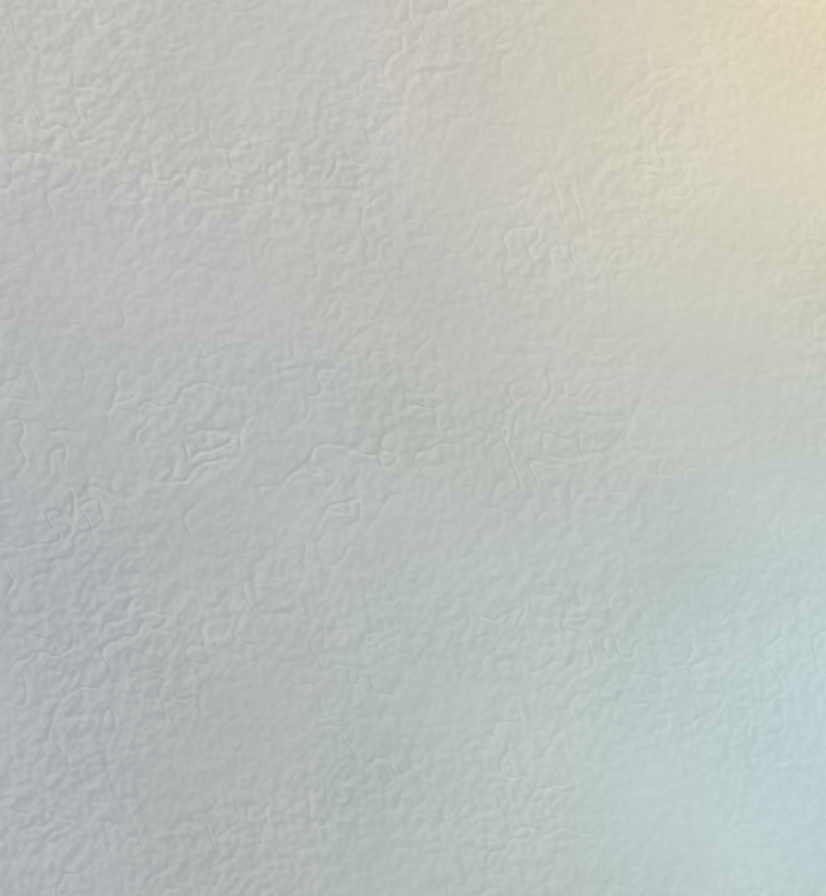
Write a Shadertoy shader that draws this texture.

```glsl
const vec3 SLATE = vec3(0.684, 0.704, 0.710);
const vec3 SAGE = vec3(0.704, 0.737, 0.716);
const vec3 PALE = vec3(0.750, 0.748, 0.738);
const vec3 CREAM = vec3(0.880, 0.848, 0.735);
const vec3 ICE = vec3(0.760, 0.828, 0.838);
const mat2 TILT = mat2(0.82, 0.57, -0.57, 0.82);

vec2 hashGradient(vec2 cell) {
    vec3 q = fract(vec3(cell.xyx) * vec3(0.1031, 0.1030, 0.0973));
    q += dot(q, q.yzx + 33.33);
    float angle = 6.2832 * fract((q.x + q.y) * q.z);
    return vec2(cos(angle), sin(angle));
}

float gradientNoise(vec2 p) {
    vec2 i = floor(p), f = fract(p);
    vec2 u = f * f * f * (f * (f * 6.0 - 15.0) + 10.0);
    float a = dot(hashGradient(i), f);
    float b = dot(hashGradient(i + vec2(1, 0)), f - vec2(1, 0));
    float c = dot(hashGradient(i + vec2(0, 1)), f - vec2(0, 1));
    float d = dot(hashGradient(i + vec2(1, 1)), f - vec2(1, 1));
    return mix(mix(a, b, u.x), mix(c, d, u.x), u.y);
}

float glow(vec2 p, vec2 center, float falloff) {
    vec2 d = p - center;
    return exp(-falloff * dot(d, d));
}

// Thin raised line along the zero crossings of warped noise
float vein(vec2 p, float scale, float width) {
    vec2 warp = vec2(gradientNoise(p * 34.0), gradientNoise(p * 34.0 + 19.7));
    float n = gradientNoise(p * scale + warp * 0.6);
    return 1.0 - smoothstep(0.0, width * scale, abs(n));
}

// Plaster height: fine tilted grains plus patches of broken veins
float plaster(vec2 p, float roughness, float veining) {
    vec2 t = TILT * p;
    float grain = 0.8 * gradientNoise(t * vec2(54.0, 66.0));
    grain += 0.55 * gradientNoise(t.yx * 118.0 + 7.3);
    float broken = smoothstep(-0.15, 0.2, gradientNoise(p * 9.0 + 41.0));
    float lines = vein(p, 14.0, 0.0065) * broken;
    float crumbs = vein(t + 3.1, 30.0, 0.005)
                 * smoothstep(-0.1, 0.25, gradientNoise(p * 17.0 + 5.0));
    return grain * roughness + (lines + 0.75 * crumbs) * veining;
}

// Broad wall tint lit by a warm corner and a cool corner
vec3 wallTint(vec2 uv) {
    vec3 tint = mix(SLATE, SAGE, smoothstep(0.0, 0.65, uv.x));
    tint = mix(tint, PALE, smoothstep(0.35, 0.95, uv.y));
    float middle = glow(uv * vec2(1.0, 1.3), vec2(0.68, 0.78), 14.0);
    tint = mix(tint, PALE, 0.45 * middle);
    tint = mix(tint, CREAM, glow(uv, vec2(1.08, 1.06), 4.7));
    return mix(tint, ICE, glow(uv, vec2(1.05, 0.14), 8.0));
}

void mainImage(out vec4 fragColor, in vec2 fragCoord) {
    vec2 uv = fragCoord / iResolution.xy;
    vec2 p = fragCoord / iResolution.y;

    // Relief is strongest on the left and along a ragged middle band
    float fade = mix(1.0, 0.55, smoothstep(0.1, 0.95, uv.x));
    float wave = uv.y - 0.49 + 0.06 * gradientNoise(p * 5.0);
    float band = exp(-wave * wave * 220.0) * (1.0 - smoothstep(0.35, 0.75, uv.x));
    float patches = smoothstep(-0.35, 0.4, gradientNoise(p * 5.5 + 11.0));
    float roughness = fade * mix(0.5, 1.1, patches);
    float veining = fade * (0.2 + 0.4 * patches + 0.7 * band);

    // Emboss along the light direction
    vec2 lightStep = vec2(-0.0019, 0.0016);
    float slope = plaster(p - lightStep, roughness, veining)
                - plaster(p + lightStep, roughness, veining);
    float shade = 0.09 * slope / (1.0 + 0.9 * abs(slope));

    // Cloudy unevenness of the coat
    float cloud = 0.022 * gradientNoise(p * 3.2 + 2.0)
                + 0.016 * gradientNoise(TILT * p * 9.0 + 23.0);
    fragColor = vec4(wallTint(uv) - shade * vec3(1.0, 0.96, 0.94) + cloud, 1.0);
}
```
